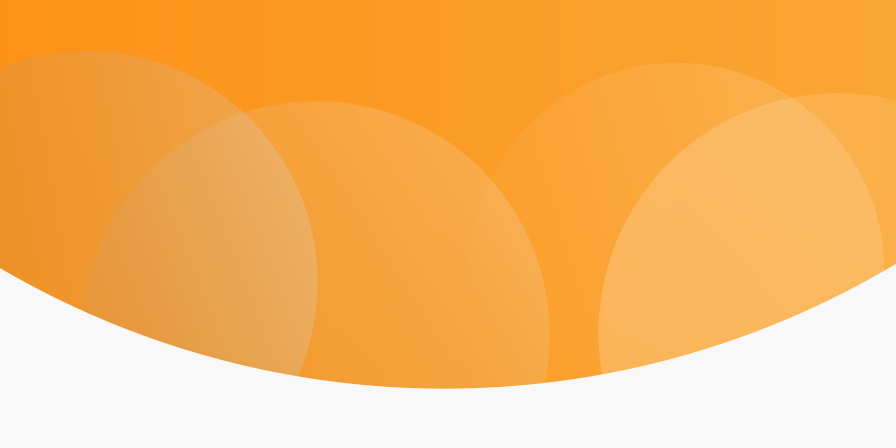
A WebGL 1 fragment shader for this background:

```glsl
precision highp float;
// Warm orange banner with a curved lower edge over a pale floor.
// Four large translucent discs, each with its own linear tint gradient,
// are blended over a horizontal gradient and cut off by one huge circle.

#define ORANGE_LEFT vec3(0.988, 0.570, 0.090)
#define ORANGE_RIGHT vec3(0.980, 0.652, 0.205)
#define FLOOR_COLOR vec3(0.972)
#define BOWL_CENTER vec2(0.992, 2.095)
#define BOWL_RADIUS 1.9625

uniform vec2 u_resolution;

// Antialiased coverage of a disc; lengths are in canvas heights.
float discMask(vec2 p, vec2 center, float radius) {
  float pixel = 1.0 / u_resolution.y;
  return clamp(0.5 - (length(p - center) - radius) / pixel, 0.0, 1.0);
}

// Blends a disc whose (gray, alpha) tint runs from start to end along angle.
vec3 addDisc(vec3 base, vec2 p, vec2 center, float radius, float angle,
             vec2 start, vec2 end) {
  vec2 axis = vec2(cos(angle), sin(angle));
  float t = clamp(0.5 + 0.5 * dot(p - center, axis) / radius, 0.0, 1.0);
  vec2 tint = mix(start, end, t);
  return mix(base, vec3(tint.x), tint.y * discMask(p, center, radius));
}

void main() {
  vec2 p = gl_FragCoord.xy / u_resolution.y;
  float across = gl_FragCoord.x / u_resolution.x;

  // Horizontal base gradient
  vec3 color = mix(ORANGE_LEFT, ORANGE_RIGHT, across);

  // Left pair: grayish at the lower left, lighter toward the right
  color = addDisc(color, p, vec2(0.193, 0.370), 0.516, 0.25,
                  vec2(0.42, 0.05), vec2(0.86, 0.25));
  color = addDisc(color, p, vec2(0.706, 0.253), 0.521, 0.80,
                  vec2(0.55, 0.08), vec2(0.94, 0.18));

  // Right pair: white, one fading to the left and one to the right
  color = addDisc(color, p, vec2(1.510, 0.396), 0.4635, 0.45,
                  vec2(1.0, 0.0), vec2(1.0, 0.14));
  color = addDisc(color, p, vec2(1.870, 0.258), 0.534, 3.00,
                  vec2(1.0, 0.04), vec2(1.0, 0.19));

  // Pale floor outside the curved edge
  color = mix(FLOOR_COLOR, color, discMask(p, BOWL_CENTER, BOWL_RADIUS));
  gl_FragColor = vec4(color, 1.0);
}
```
